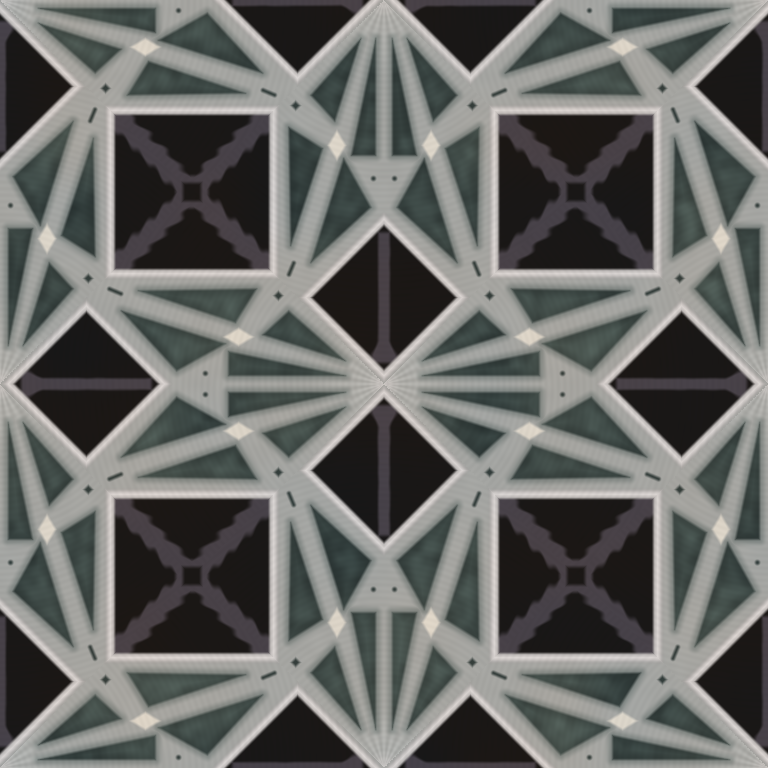
Reproduce this pattern procedurally as a WebGL 2 fragment shader.

```glsl
#version 300 es
precision highp float;
// Mirrored star lattice: framed dark squares and diamonds among pale straps and teal facets.
uniform vec2 u_resolution;
out vec4 outColor;

const vec3 STRAP = vec3(0.645, 0.645, 0.63);
const vec3 STRAP_EDGE = vec3(0.50, 0.52, 0.505);
const vec3 FRAME = vec3(0.80, 0.78, 0.77);
const vec3 CREAM = vec3(0.86, 0.83, 0.78);
const vec3 TEAL = vec3(0.27, 0.32, 0.305);
const vec3 INK = vec3(0.10, 0.09, 0.085);
const vec3 UMBER = vec3(0.28, 0.255, 0.28);

float hash(vec2 p) {
  p = fract(p * vec2(0.1031, 0.1137));
  p += dot(p, p.yx + 33.33);
  return fract((p.x + p.y) * p.x * 17.3);
}

float noise(vec2 p) {
  vec2 i = floor(p), f = fract(p);
  f = f * f * (3.0 - 2.0 * f);
  return mix(mix(hash(i), hash(i + vec2(1, 0)), f.x),
             mix(hash(i + vec2(0, 1)), hash(i + vec2(1, 1)), f.x), f.y);
}

float segment(vec2 p, vec2 a, vec2 b) {
  vec2 v = b - a;
  return length(p - a - v * clamp(dot(p - a, v) / dot(v, v), 0.0, 1.0));
}

float cross2(vec2 a, vec2 b) { return a.x * b.y - a.y * b.x; }

// Signed distance to a triangle, negative inside
float triangle(vec2 p, vec2 a, vec2 b, vec2 c) {
  float turn = sign(cross2(b - a, c - a));
  float side = min(min(cross2(b - a, p - a) * turn, cross2(c - b, p - b) * turn),
                   cross2(a - c, p - c) * turn);
  float d = min(min(segment(p, a, b), segment(p, b, c)), segment(p, c, a));
  return side > 0.0 ? -d : d;
}

float box(vec2 p, float halfSize) { return max(abs(p.x), abs(p.y)) - halfSize; }

float diamond(vec2 p, vec2 radii) {
  return (abs(p.x) / radii.x + abs(p.y) / radii.y - 1.0)
         / length(1.0 / radii);
}

float fill(float d, float soft) { return 1.0 - smoothstep(-soft, soft, d); }

// Turn a quadrant about its centre onto its upper wedge, without reflection
vec2 foldQuarterTurn(vec2 p) {
  if (abs(p.x) > abs(p.y)) p = vec2(-p.y, p.x);
  return p.y < 0.0 ? -p : p;
}

float facets(vec2 p) {
  float d = triangle(p, vec2(0.80, 0.957), vec2(0.19, 0.957), vec2(0.19, 0.83));
  d = min(d, triangle(p, vec2(0.368, 0.744), vec2(0.504, 0.619), vec2(0.80, 0.88)));
  d = min(d, triangle(p, vec2(0.175, 0.79), vec2(-0.08, 0.932), vec2(-0.368, 0.619)));
  return min(d, triangle(p, vec2(0.337, 0.504), vec2(0.227, 0.681), vec2(-0.279, 0.514)));
}

// Pale frame around an ink panel; d is zero at the panel edge
vec3 framedPanel(vec3 under, float d, float width, vec3 panel, float soft) {
  float crest = 1.0 - 0.2 * abs(d / width * 2.0 - 1.0);
  vec3 col = mix(under, FRAME * (crest + 0.06), fill(d - width, soft * 1.5));
  return mix(col, panel, fill(d, soft));
}

void main() {
  vec2 canvas = gl_FragCoord.xy / u_resolution;
  vec2 quadrant = 0.5 - abs(canvas - 0.5);
  vec2 p = foldQuarterTurn((quadrant - 0.25) * 4.0);
  float soft = max(0.010, 4.0 / min(u_resolution.x, u_resolution.y));
  float grain = noise(canvas * 70.0) - 0.5;
  float cloud = noise(canvas * 11.0) - 0.5;

  // Straps and teal facets
  float facet = facets(p);
  vec3 col = mix(STRAP_EDGE, STRAP, smoothstep(0.0, 0.045, facet));
  vec3 teal = TEAL * (0.94 + 0.35 * cloud + 0.2 * grain);
  teal *= 1.0 - 0.16 * smoothstep(-0.06, 0.0, facet);
  col = mix(col, teal, fill(facet, soft));

  // Rays and glow where the straps meet
  vec2 hub = vec2(1.0) - p;
  float hubDist = length(hub);
  float rays = 0.5 + 0.5 * cos(atan(hub.y, hub.x) * 24.0);
  col += 0.06 * rays * smoothstep(0.42, 0.1, hubDist) * step(0.0, facet);
  col = mix(col, FRAME, 0.75 * smoothstep(0.11, 0.0, hubDist));

  // Bright crossings and small dark nicks
  col = mix(col, CREAM, fill(diamond(p - vec2(0.243, 0.755), vec2(0.075, 0.045)), soft));
  float nick = min(diamond(p - vec2(0.45, 0.54), vec2(0.022, 0.022)),
                   segment(p, vec2(-0.43, 0.505), vec2(-0.37, 0.53)) - 0.009);
  nick = min(nick, length(p - vec2(0.07, 0.945)) - 0.011);
  col = mix(col, TEAL * 0.75, fill(nick, soft));

  // Square panel with a wavering saltire and a hollow centre
  float waver = 0.010 * sin(p.y * 75.0) + 0.012 * grain;
  float saltire = (p.y - abs(p.x)) * 0.707 - 0.052 + waver;
  saltire = max(min(saltire, box(p, 0.085)), 0.047 - p.y);
  vec3 panel = mix(INK, UMBER, fill(saltire, soft * 1.4));
  col = framedPanel(col, box(p, 0.402), 0.047, panel, soft);

  // Diamond panel with a spine flared at its outer tip
  vec2 q = p - vec2(-0.55, 1.0);
  float flare = 0.045 * smoothstep(-0.22, -0.31, q.x);
  float spine = max(abs(q.y) - 0.028 - flare + waver * 0.5, abs(q.x) - 0.34);
  panel = mix(INK, UMBER, fill(spine, soft * 1.4));
  col = framedPanel(col, diamond(q, vec2(0.376)), 0.044, panel, soft);

  // Fine ripples and faint warm-cool tinting
  float ripple = sin(hubDist * 190.0 + 5.0 * cloud) * 0.012 + 0.025 * grain;
  col *= 1.0 + ripple;
  col += vec3(0.018, 0.0, -0.014) * cloud;
  outColor = vec4(clamp(col, 0.0, 1.0), 1.0);
}
```
